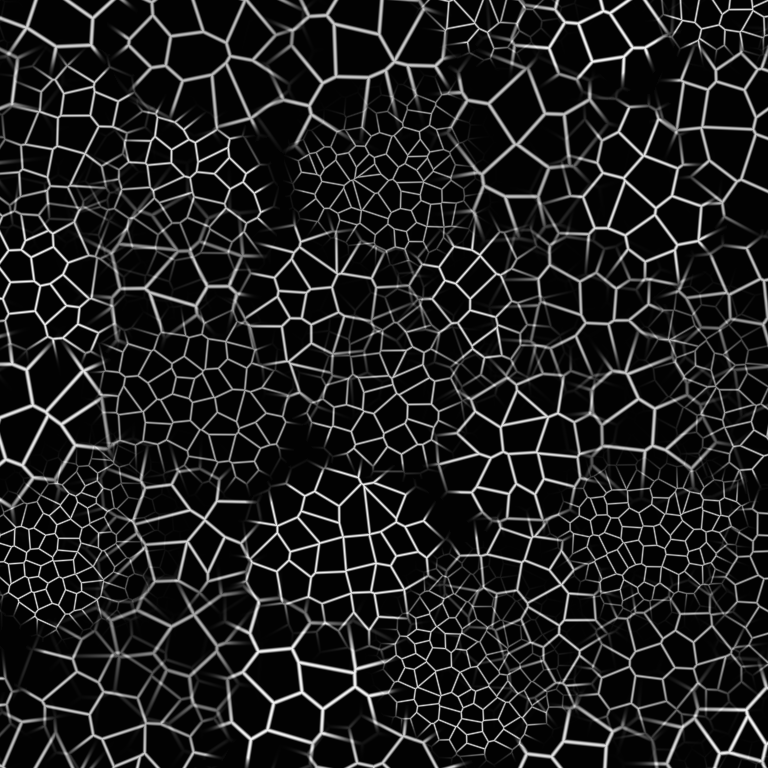
A WebGL 1 fragment shader for this pattern:

```glsl
precision highp float;
uniform vec2 u_resolution;

const float PATCHES = 5.6;        // patches across the canvas
const float PATCH_JITTER = 0.85;
const float CELL_JITTER = 0.88;
const float COARSE = 17.0;        // cells across the canvas, largest cells
const float FINE = 46.0;          // cells across the canvas, smallest cells
const float LINE_HALF = 0.038;    // half line width, in cells
const vec3 BACKGROUND = vec3(0.008);
const vec3 LINE_COLOUR = vec3(0.97);

vec2 hash2(vec2 p) {
  vec3 q = fract(p.xyx * vec3(0.1031, 0.1030, 0.0973));
  q += dot(q, q.yzx + 33.33);
  return fract((q.xx + q.yz) * q.zy);
}

vec2 jittered(vec2 id, float amount) {
  return id + 0.5 + amount * (hash2(id) - 0.5);
}

mat2 rotation(float angle) {
  float c = cos(angle), s = sin(angle);
  return mat2(c, s, -s, c);
}

// Exact distance to the nearest Voronoi border, in cells
float borderDistance(vec2 p) {
  vec2 base = floor(p);
  vec2 nearestId = base;
  vec2 toNearest = vec2(0.0);
  float best = 8.0;
  for (int y = -1; y <= 1; y++) {
    for (int x = -1; x <= 1; x++) {
      vec2 id = base + vec2(float(x), float(y));
      vec2 r = jittered(id, CELL_JITTER) - p;
      float d = dot(r, r);
      if (d < best) {
        best = d;
        nearestId = id;
        toNearest = r;
      }
    }
  }
  float border = 8.0;
  for (int y = -2; y <= 2; y++) {
    for (int x = -2; x <= 2; x++) {
      vec2 id = nearestId + vec2(float(x), float(y));
      vec2 r = jittered(id, CELL_JITTER) - p;
      vec2 gap = r - toNearest;
      if (dot(gap, gap) > 0.00001) {
        border = min(border, dot(0.5 * (r + toNearest), normalize(gap)));
      }
    }
  }
  return border;
}

// One net of lines with its own scale, angle and brightness
float net(vec2 offset, vec2 id, float pixel) {
  vec2 look = hash2(id + 71.0);
  vec2 tone = hash2(id + 139.0);
  float scale = mix(COARSE, FINE, look.x * look.x);
  vec2 p = rotation(6.2832 * look.y) * offset * scale + 300.0 * hash2(id + 23.0);
  float soft = 0.018 + 0.7 * pixel * scale;
  float line = 1.0 - smoothstep(LINE_HALF - soft, LINE_HALF + soft, borderDistance(p));
  return line * mix(0.7, 1.0, tone.x);
}

// Weighted mean of the nets of all nearby patches
float blendedNets(vec2 uv, float pixel) {
  vec2 g = uv * PATCHES;
  vec2 base = floor(g);
  float sum = 0.0;
  float total = 0.0;
  for (int y = -1; y <= 1; y++) {
    for (int x = -1; x <= 1; x++) {
      vec2 id = base + vec2(float(x), float(y)) + 40.0;
      vec2 offset = g + 40.0 - jittered(id, PATCH_JITTER);
      float weight = pow(max(1.0 - dot(offset, offset), 0.0), 7.0);
      if (weight > 0.0003) {
        sum += weight * net(offset / PATCHES, id, pixel);
        total += weight;
      }
    }
  }
  return sum / max(total, 0.01);
}

void main() {
  float size = min(u_resolution.x, u_resolution.y);
  vec2 uv = gl_FragCoord.xy / size;
  float light = blendedNets(uv, 1.0 / size);
  gl_FragColor = vec4(mix(BACKGROUND, LINE_COLOUR, light), 1.0);
}
```
